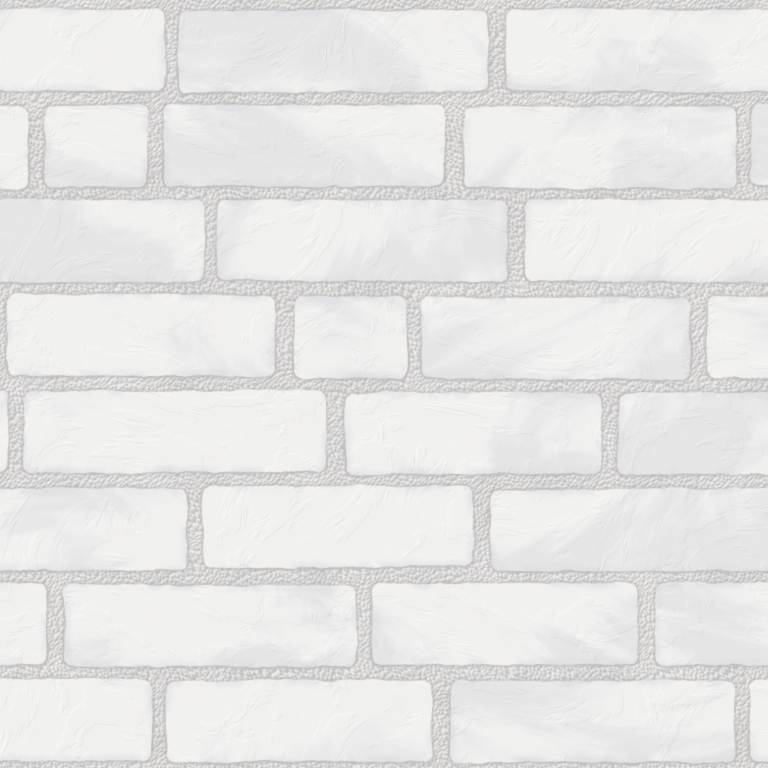
A three.js fragment shader for this texture:

```glsl
// Whitewashed brick wall: eight courses of worn bricks set in grainy grey mortar.
// Each course is a row of joints made by formula; bricks are wobbly rounded boxes,
// stained and flaked by layered warped sines, with cellular noise for the mortar grain.

varying vec2 vUv;

const vec3 BRICK = vec3(0.945, 0.943, 0.939);
const vec3 STAIN = vec3(0.884, 0.884, 0.891);
const vec3 MORTAR = vec3(0.843, 0.838, 0.835);
const vec3 GROOVE = vec3(0.755, 0.750, 0.748);

const float COURSES = 8.0;
const float COURSE_PITCH = 0.1246;
const float FIRST_CENTRE = 0.0651;    // middle of the top course, from the top
const float HALF_HEIGHT = 0.0535;
const float CORNER = 0.011;
const float WOBBLE = 0.0022;          // unevenness of the brick outline
const float SOFTNESS = 0.0013;        // edge smoothing
const float GRAIN_CELLS = 190.0;
const float GRAIN_DEPTH = 0.17;
const float FLAKE_DEPTH = 0.032;
const vec2 LIGHT_STEP = vec2(0.0014, 0.0016);
const mat2 TURN = mat2(1.6, 1.2, -1.2, 1.6);

float hash(vec2 p) {
  return fract(sin(dot(p, vec2(127.1, 311.7))) * 43758.5);
}

// Layered, domain-warped sines, roughly -0.7 to 0.7
float clouds(vec2 p) {
  float sum = 0.0;
  float amp = 0.5;
  for (int i = 0; i < 6; i++) {
    p = TURN * p + 1.2 * sin(p.yx) + 1.7;
    sum += amp * sin(p.x) * sin(p.y);
    amp *= 0.6;
  }
  return sum;
}

// Distance to the nearest scattered point
float cellular(vec2 p) {
  vec2 cell = floor(p);
  float nearest = 2.0;
  for (int y = -1; y <= 1; y++) {
    for (int x = -1; x <= 1; x++) {
      vec2 c = cell + vec2(float(x), float(y));
      vec2 seedPoint = c + vec2(hash(c), hash(c + 57.3));
      nearest = min(nearest, distance(p, seedPoint));
    }
  }
  return nearest;
}

// Per course: anchor joint, brick pitch, shift of the next joint, short brick length
vec4 courseSpacing(float row) {
  if (row < 0.5) return vec4(0.224, 0.423, 0.000, 0.0);
  if (row < 1.5) return vec4(0.202, 0.383, 0.006, 0.155);
  if (row < 2.5) return vec4(0.274, 0.398, 0.000, 0.0);
  if (row < 3.5) return vec4(0.539, 0.371, 0.000, 0.168);
  if (row < 4.5) return vec4(0.020, 0.387, 0.030, 0.0);
  if (row < 5.5) return vec4(0.254, 0.391, -0.018, 0.0);
  if (row < 6.5) return vec4(0.072, 0.385, 0.017, 0.0);
  return vec4(0.207, 0.380, -0.012, 0.0);
}

float jointAt(vec4 spacing, float k) {
  float x = spacing.x + k * spacing.y;
  if (k == 1.0) x += spacing.z;
  if (k < 0.0 && spacing.w > 0.0) x += spacing.y - spacing.w;
  return x;
}

// Flaked paint height: plateaus with crisp ledges
float flakes(vec2 p) {
  float h = clouds(p * vec2(15.0, 19.0));
  return smoothstep(0.08, 0.22, h) + 0.8 * h;
}

void main() {
  vec2 p = vec2(vUv.x, 1.0 - vUv.y);    // y runs down the wall

  // Course and the two joints on either side
  float row = clamp(floor((p.y - FIRST_CENTRE) / COURSE_PITCH + 0.5), 0.0, COURSES - 1.0);
  vec4 spacing = courseSpacing(row);
  float left = -2.0;
  float right = 3.0;
  for (int i = -2; i <= 3; i++) {
    float k = float(i);
    float joint = jointAt(spacing, k);
    float halfGap = mix(0.0085, 0.0125, hash(vec2(row, k + 9.0)));
    if (joint <= p.x) left = max(left, joint + halfGap);
    else right = min(right, joint - halfGap);
  }
  float seed = hash(vec2(row + 3.0, floor(left * 64.0)));

  // Brick outline
  vec2 centre = vec2(0.5 * (left + right), FIRST_CENTRE + row * COURSE_PITCH);
  centre.y += 0.005 * (seed - 0.5) + 0.012 * (fract(seed * 7.0) - 0.5) * (p.x - centre.x);
  vec2 local = p - centre;
  vec2 q = abs(local) - vec2(0.5 * (right - left), HALF_HEIGHT) + CORNER;
  float d = length(max(q, 0.0)) + min(max(q.x, q.y), 0.0) - CORNER;
  d += WOBBLE * (clouds(p * 13.0) + 0.9 * clouds(p * 34.0 + 5.0));
  float brickMask = 1.0 - smoothstep(-SOFTNESS, SOFTNESS, d);

  // Painted face: cool stains, worn rims and flaked relief
  float low = smoothstep(-0.2, 1.0, local.y / HALF_HEIGHT);
  float blotch = clouds(p * vec2(4.0, 6.0) + seed * 40.0);
  float stain = smoothstep(0.05, 0.55, blotch + 0.22 * low + 0.25 * (seed - 0.5));
  float rim = smoothstep(-0.013, 0.0, d) * smoothstep(-0.1, 0.4, clouds(p * 21.0) + 0.2 * low);
  vec3 face = mix(BRICK, STAIN, clamp(0.75 * stain + 0.65 * rim, 0.0, 1.0));
  face += FLAKE_DEPTH * clamp(flakes(p) - flakes(p - LIGHT_STEP), -0.9, 0.5);

  // Mortar: lit grain, darker close to the bricks
  vec2 g = p * GRAIN_CELLS + 0.8 * sin(p.yx * 90.0);
  float grain = cellular(g) - cellular(g + vec2(0.3, 0.35));
  vec3 bed = MORTAR + GRAIN_DEPTH * grain + 0.025 * clouds(p * 18.0);
  bed -= 0.025 * (1.0 - smoothstep(0.0, 0.006, d));

  // Thin broken groove round each brick, heaviest below
  float across = (d - 0.0008) / 0.0016;
  float groove = exp(-across * across) * clamp(0.45 + 0.3 * low + 0.5 * clouds(p * 25.0 + 2.0), 0.1, 0.9);
  gl_FragColor = vec4(mix(mix(bed, face, brickMask), GROOVE, groove), 1.0);
}
```
